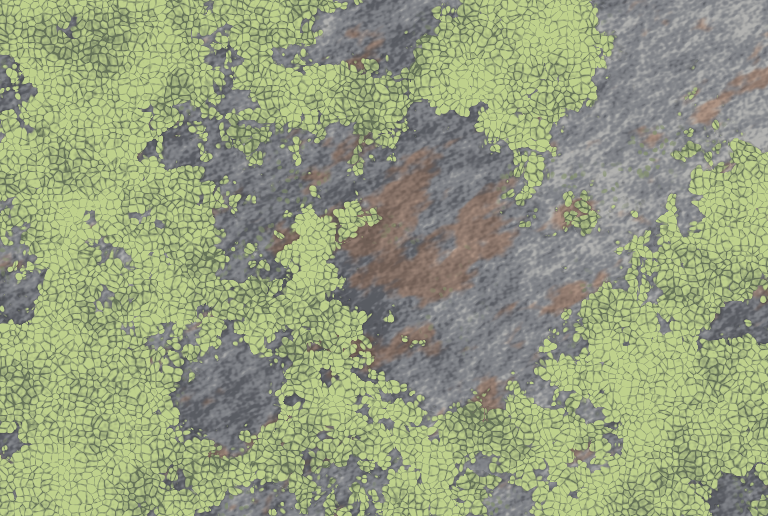
Reproduce this texture procedurally as a Shadertoy shader.

```glsl
// Yellow-green crustose lichen spreading over rough grey rock with rust stains.
// Layered gradient noise shades the rock; a noise field with cellular lobes
// cuts the lichen patches, and finer cells split them into small granules.

const vec3 ROCK_DARK    = vec3(0.35, 0.36, 0.385);
const vec3 ROCK_MID     = vec3(0.505, 0.515, 0.535);
const vec3 ROCK_PALE    = vec3(0.70, 0.70, 0.69);
const vec3 RUST         = vec3(0.56, 0.45, 0.385);
const vec3 LICHEN_DARK  = vec3(0.40, 0.45, 0.35);
const vec3 LICHEN_MID   = vec3(0.61, 0.67, 0.48);
const vec3 LICHEN_LIGHT = vec3(0.75, 0.82, 0.55);

const float PATCH_SCALE   = 2.7;    // lichen colonies per canvas height
const float LOBE_SCALE    = 34.0;   // rounded lobes on the colony edges
const float GRANULE_SCALE = 72.0;   // granules inside the colonies
const float GRAIN_SCALE   = 125.0;  // finest grit
const float COVER_BIAS    = 0.035;  // raises the lichen share
const float EDGE_SOFTNESS = 0.035;
const float STREAK_ANGLE  = 0.55;   // direction of the rock grain, radians
const vec2  BARE_CENTRE   = vec2(0.83, 0.54);  // rusty clearing
const vec2  PALE_CORNER   = vec2(1.45, 0.98);  // weathered pale stone

uint mixBits(uint n) {
    n = (n ^ (n >> 16)) * 0x7feb352du;
    n = (n ^ (n >> 15)) * 0x846ca68bu;
    return n ^ (n >> 16);
}

vec2 hash2(vec2 cell) {
    ivec2 c = ivec2(cell);
    uint n = mixBits(uint(c.x) + mixBits(uint(c.y) + 17u));
    return vec2(n & 65535u, n >> 16) / 65535.0;
}

float slope(vec2 cell, vec2 offset) {
    float angle = 6.28319 * hash2(cell).x;
    return dot(vec2(cos(angle), sin(angle)), offset);
}

float gradientNoise(vec2 p) {
    vec2 i = floor(p), f = p - i;
    vec2 u = f * f * f * (f * (f * 6.0 - 15.0) + 10.0);
    vec2 e = vec2(1.0, 0.0);
    return mix(mix(slope(i, f), slope(i + e, f - e), u.x),
               mix(slope(i + e.yx, f - e.yx), slope(i + 1.0, f - 1.0), u.x), u.y);
}

float fbm(vec2 p, int octaves, float gain) {
    float sum = 0.0, amp = 1.0;
    for (int k = 0; k < octaves; k++) {
        sum += amp * gradientNoise(p);
        p = mat2(1.6, 1.2, -1.2, 1.6) * p + 7.3;
        amp *= gain;
    }
    return sum;
}

// Nearest distance, second nearest distance and a random value of the cell.
vec3 cells(vec2 p) {
    vec2 base = floor(p);
    vec3 r = vec3(9.0, 9.0, 0.0);
    for (int y = -1; y <= 1; y++)
    for (int x = -1; x <= 1; x++) {
        vec2 c = base + vec2(x, y);
        vec2 h = hash2(c);
        float d = length(c + 0.1 + 0.8 * h - p);
        if (d < r.x) r = vec3(d, r.x, fract(h.x * 37.0 + h.y * 91.0));
        else r.y = min(r.y, d);
    }
    return r;
}

float glow(vec2 p, vec2 centre, float radius) {
    vec2 d = (p - centre) / radius;
    return exp(-dot(d, d));
}

vec3 rockColor(vec2 p) {
    float c = cos(STREAK_ANGLE), s = sin(STREAK_ANGLE);
    vec2 q = mat2(c, -s, s, c) * p * vec2(1.0, 1.9);
    float broad = fbm(p * 2.3 + 31.0, 3, 0.55);
    float rough = fbm(q * 13.0 + 5.0, 4, 0.72);
    float relief = rough - fbm((q + vec2(0.004, -0.010)) * 13.0 + 5.0, 4, 0.72);
    float grit = gradientNoise(p * GRAIN_SCALE);
    float pale = glow(p, PALE_CORNER, 0.45);
    float tone = 0.43 + 0.45 * broad + 0.32 * rough + 0.28 * relief
               + 0.30 * grit + 0.28 * pale;
    vec3 col = mix(ROCK_DARK, ROCK_MID, smoothstep(0.05, 0.55, tone));
    col = mix(col, ROCK_PALE, smoothstep(0.5, 1.05, tone));

    // Iron stains gather in the clearing and in scattered blotches.
    float stain = fbm(q * 6.0 + 63.0, 4, 0.65) + 0.55 * glow(p, BARE_CENTRE, 0.2)
                + 0.3 * fbm(p * 2.0 + 11.0, 2, 0.5);
    vec3 rust = RUST * (0.82 + 0.38 * clamp(tone, 0.0, 1.0));
    return mix(col, rust, 0.75 * smoothstep(0.25, 0.7, stain));
}

vec3 lichenColor(vec2 p, vec3 granule) {
    float dome = smoothstep(0.0, 0.36, granule.y - granule.x);
    float tone = 0.22 + 0.55 * dome + 0.32 * (granule.z - 0.5)
               + 0.45 * fbm(p * 6.0 + 47.0, 3, 0.6)
               + 0.40 * gradientNoise(p * GRAIN_SCALE + 19.0);
    vec3 col = mix(LICHEN_DARK, LICHEN_MID, smoothstep(0.0, 0.48, tone));
    return mix(col, LICHEN_LIGHT, smoothstep(0.38, 0.85, tone));
}

void mainImage(out vec4 fragColor, in vec2 fragCoord) {
    vec2 p = fragCoord / iResolution.y;
    vec2 warp = vec2(gradientNoise(p * 24.0), gradientNoise(p * 24.0 + 57.0));
    vec3 lobe = cells(p * LOBE_SCALE + 0.6 * warp);
    vec3 granule = cells(p * GRANULE_SCALE + 0.8 * warp);

    // Colony field: broad patches, then ragged lobes and granular rims.
    float field = COVER_BIAS + fbm(p * PATCH_SCALE + 3.0, 5, 0.66)
                - 0.45 * glow(p, BARE_CENTRE, 0.22)
                - 0.35 * glow(p, PALE_CORNER, 0.32);
    float cover = field + 0.32 * (0.45 - lobe.x) + 0.16 * (lobe.z - 0.5)
                + 0.22 * (0.45 - granule.x);
    float mask = smoothstep(-EDGE_SOFTNESS, EDGE_SOFTNESS, cover);

    // Shade under the rims and loose specks around the colonies.
    vec3 col = rockColor(p);
    col *= 1.0 - 0.16 * smoothstep(-0.14, 0.0, cover);
    float dust = smoothstep(0.0, 0.45, fbm(p * 5.0 + 83.0, 3, 0.6) + 0.3 * field);
    float speck = step(0.5, granule.z) * smoothstep(0.45, 0.2, granule.x);
    col = mix(col, mix(LICHEN_DARK, LICHEN_MID, 0.55), 0.7 * dust * speck);

    col = mix(col, lichenColor(p, granule), mask);
    fragColor = vec4(clamp(col, 0.0, 1.0), 1.0);
}
```
